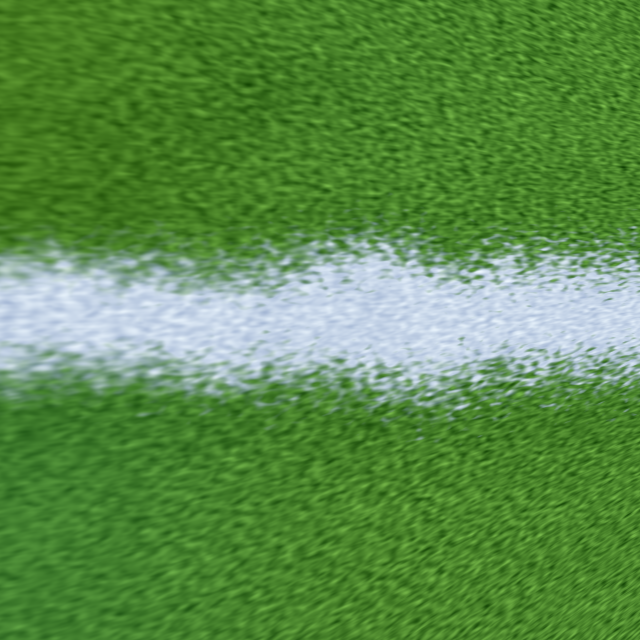
Give the GLSL for this texture, as a Shadertoy shader.

```glsl
// Draws a close-up of combed green turf crossed by a ragged white chalk line.

const vec3 GRASS_DARK  = vec3(0.12, 0.32, 0.05);
const vec3 GRASS_LIGHT = vec3(0.44, 0.69, 0.27);
const vec3 CHALK_SHADE = vec3(0.58, 0.66, 0.81);
const vec3 CHALK_LIGHT = vec3(0.91, 0.95, 1.00);

// Random gradient in the square -1..1, without sine
vec2 hashGradient(vec2 cell) {
    vec3 p = fract(cell.xyx * vec3(0.1031, 0.1030, 0.0973));
    p += dot(p, p.yzx + 33.33);
    return fract((p.xx + p.yz) * p.zy) * 2.0 - 1.0;
}

float gradientNoise(vec2 p) {
    vec2 cell = floor(p);
    vec2 f = p - cell;
    vec2 s = f * f * f * (f * (f * 6.0 - 15.0) + 10.0);
    float a = dot(hashGradient(cell), f);
    float b = dot(hashGradient(cell + vec2(1, 0)), f - vec2(1, 0));
    float c = dot(hashGradient(cell + vec2(0, 1)), f - vec2(0, 1));
    float d = dot(hashGradient(cell + vec2(1, 1)), f - vec2(1, 1));
    return mix(mix(a, b, s.x), mix(c, d, s.x), s.y);
}

// Layered noise, rotated between octaves
float fractalNoise(vec2 p) {
    float sum = 0.0;
    float amplitude = 1.0;
    for (int i = 0; i < 3; i++) {
        sum += amplitude * gradientNoise(p);
        p = mat2(1.6, 1.2, -1.2, 1.6) * p + 17.3;
        amplitude *= 0.55;
    }
    return sum;
}

float bump(float x, float center, float width) {
    float t = (x - center) / width;
    return exp(-t * t);
}

// Fibre space: strands fan out from above mid height and get finer to the right
vec2 fibreSpace(vec2 uv) {
    float squeeze = exp(0.3 * uv.x + 0.45 * uv.x * uv.x);
    return vec2(uv.x + 0.55 * uv.x * uv.x, (uv.y - 0.64) * squeeze);
}

// Overlapping elongated strands, about -1..1
float strands(vec2 fibre, vec2 density) {
    vec2 p = fibre * density;
    p += 0.35 * vec2(gradientNoise(p * 0.45 + 5.1), gradientNoise(p * 0.4 + 41.7));
    float broad = gradientNoise(p + 100.0);
    float crossing = gradientNoise(vec2(p.x * 1.2 + p.y * 0.2, p.y * 0.9 - p.x * 0.35) + 230.0);
    float fine = gradientNoise(p * vec2(1.6, 1.8) + 370.0);
    return broad + 0.8 * crossing + 0.4 * fine;
}

// Distance inside the chalk line, positive within
float lineDepth(vec2 uv) {
    float top = 0.592 - 0.014 * bump(uv.x, 0.32, 0.10)
              + 0.026 * bump(uv.x, 0.58, 0.09) - 0.014 * bump(uv.x, 0.72, 0.05);
    float bottom = 0.416 - 0.036 * bump(uv.x, 0.65, 0.13) - 0.010 * bump(uv.x, 0.37, 0.09);
    return min(top - uv.y, uv.y - bottom);
}

vec3 grassColor(vec2 uv, float strand, float clump) {
    float shade = 0.51 + 0.10 * clump + 0.05 * (uv.x - 0.5);
    shade -= 0.12 * bump(uv.x, 0.39, 0.13) * bump(uv.y, 0.85, 0.08);
    shade -= 0.08 * bump(uv.x, 0.12, 0.20) * bump(uv.y, 0.74, 0.10);
    shade -= 0.08 * bump(uv.y, 0.34, 0.06) + 0.05 * bump(uv.y, 0.66, 0.04);
    float contrast = mix(0.40, 0.66, smoothstep(0.0, 0.8, uv.x));
    vec3 color = mix(GRASS_DARK, GRASS_LIGHT, clamp(shade + contrast * strand, -0.15, 1.2));
    // Cool tint at lower left, warm tint at upper left
    float left = 1.0 - smoothstep(0.0, 0.65, uv.x);
    color += left * mix(vec3(-0.02, 0.0, 0.025), vec3(0.0, -0.01, -0.03),
                        smoothstep(0.25, 0.75, uv.y));
    return color;
}

// Thin chalk looks bluish grey, thick chalk nearly white
vec3 chalkColor(float strand, float clump, float cover) {
    float light = 0.66 + 0.45 * strand + 0.15 * clump - 0.35 * (1.0 - cover);
    return mix(CHALK_SHADE, CHALK_LIGHT, clamp(light, -0.1, 1.1));
}

void mainImage(out vec4 fragColor, in vec2 fragCoord) {
    vec2 uv = fragCoord / iResolution.xy;
    vec2 fibre = fibreSpace(uv);
    float strand = strands(fibre, vec2(31.0, 92.0));
    float flecks = strands(fibre + 3.7, vec2(29.0, 80.0));
    float tuft = strands(fibre + 8.3, vec2(13.0, 34.0));
    float clump = fractalNoise(uv * vec2(8.0, 13.0) + 12.0);

    // Chalk clings to separate strands over a broad, ragged border
    float ragged = mix(0.040, 0.075, smoothstep(0.0, 0.8, uv.x));
    float depth = lineDepth(uv) + ragged * flecks + 0.028 * tuft + 0.016 * clump;
    // Uncovered blades in the worn parts
    depth -= 0.022 * bump(uv.x, 0.66, 0.17) * bump(uv.y, 0.425, 0.045);
    depth -= 0.016 * bump(uv.x, 0.38, 0.10) * bump(uv.y, 0.555, 0.03);
    float softness = mix(0.058, 0.046, uv.x);
    float cover = smoothstep(-softness, softness, depth);

    vec3 grass = grassColor(uv, strand, clump);
    // Bluish shadow along the chalk border
    grass = mix(grass, vec3(0.23, 0.41, 0.25), 0.45 * smoothstep(-0.05, 0.02, depth));
    vec3 color = mix(grass, chalkColor(strand, clump, cover), 0.97 * cover);
    fragColor = vec4(clamp(color, 0.0, 1.0), 1.0);
}
```
